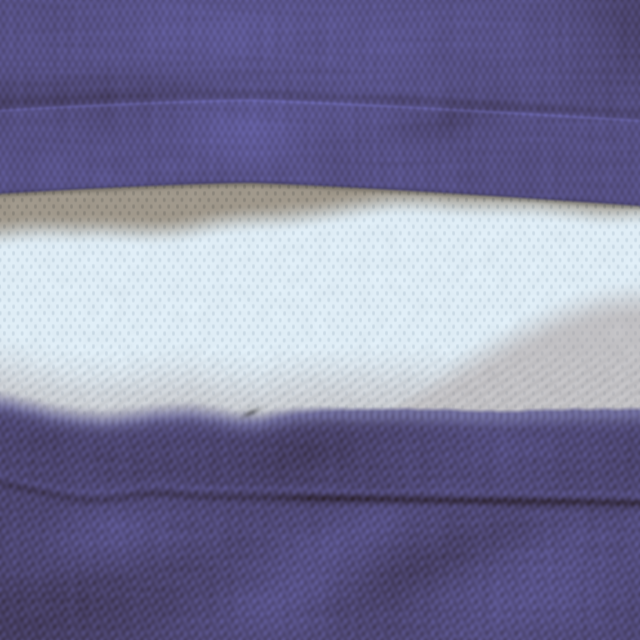
Give the GLSL for this texture, as a WebGL 1 fragment shader.

```glsl
precision highp float;
uniform vec2 u_resolution;

const vec3 PURPLE_DARK = vec3(0.265, 0.235, 0.375);
const vec3 PURPLE_LIT = vec3(0.365, 0.345, 0.580);
const vec3 LAVENDER = vec3(0.49, 0.49, 0.68);
const vec3 LINING = vec3(0.875, 0.930, 0.965);
const vec3 LINING_GREY = vec3(0.745, 0.735, 0.745);
const vec3 LINING_TAN = vec3(0.615, 0.580, 0.525);

vec2 hashGradient(vec2 cell) {
  vec2 h = vec2(dot(cell, vec2(127.1, 311.7)), dot(cell, vec2(269.5, 183.3)));
  return 2.0 * fract(sin(h) * 43758.5) - 1.0;
}

float gradientNoise(vec2 p) {
  vec2 i = floor(p);
  vec2 f = fract(p);
  vec2 w = f * f * (3.0 - 2.0 * f);
  float a = dot(hashGradient(i), f);
  float b = dot(hashGradient(i + vec2(1.0, 0.0)), f - vec2(1.0, 0.0));
  float c = dot(hashGradient(i + vec2(0.0, 1.0)), f - vec2(0.0, 1.0));
  float d = dot(hashGradient(i + 1.0), f - 1.0);
  return mix(mix(a, b, w.x), mix(c, d, w.x), w.y);
}

float bump(float x, float centre, float width) {
  float t = (x - centre) / width;
  return exp(-t * t);
}

float blob(vec2 p, vec2 centre, vec2 radius, float slope) {
  vec2 d = p - centre;
  d.y -= slope * d.x;
  d /= radius;
  return exp(-dot(d, d));
}

// Arched hem: peaks at x = 0.39 and falls to each side
float archedEdge(float x, float peak, float leftDrop, float rightDrop) {
  float left = max(0.39 - x, 0.0) / 0.39;
  float right = max(x - 0.39, 0.0) / 0.61;
  return peak - leftDrop * pow(left, 1.4) - rightDrop * pow(right, 1.2);
}

float lowerLip(float x) {
  return 0.361 + 0.018 * bump(x, -0.02, 0.07) - 0.012 * bump(x, 0.16, 0.08)
    - 0.013 * bump(x, 0.39, 0.06) - 0.004 * bump(x, 0.78, 0.07);
}

float lowerCrease(float x) {
  return 0.232 - 0.015 * x + 0.017 * bump(x, -0.02, 0.07)
    - 0.008 * bump(x, 0.14, 0.06) + 0.004 * bump(x, 0.25, 0.04);
}

// Staggered thread crossings, roughly -1 in the holes to 1 on the threads
float weave(vec2 p, vec2 count) {
  vec2 q = p * count * 6.28319;
  q += 0.7 * vec2(gradientNoise(p * 17.0), gradientNoise(p * 17.0 + 40.0));
  return 0.5 * (cos(q.x + 0.5 * q.y) + cos(q.x - 0.5 * q.y));
}

float twill(vec2 p, float count) {
  return sin(6.28319 * count * (p.y - 0.62 * p.x) + 1.5 * gradientNoise(p * 9.0));
}

// Brightness of the outer cloth from its soft folds
float foldLight(vec2 p, float upper) {
  float top = 0.72 + 0.35 * blob(p, vec2(0.38, 0.79), vec2(0.09, 0.06), 0.0)
    + 0.22 * blob(p, vec2(0.42, 0.95), vec2(0.25, 0.06), 0.0)
    - 0.40 * blob(p, vec2(0.70, 0.81), vec2(0.07, 0.025), 0.2)
    - 0.45 * blob(p, vec2(1.0, 0.97), vec2(0.10, 0.12), 0.0)
    - 0.30 * blob(p, vec2(0.08, 0.86), vec2(0.22, 0.025), 0.05);
  float bottom = 0.36 + 0.38 * blob(p, vec2(0.18, 0.165), vec2(0.13, 0.05), 0.2)
    + 0.42 * blob(p, vec2(0.46, 0.07), vec2(0.12, 0.07), 0.4)
    + 0.40 * blob(p, vec2(0.85, 0.09), vec2(0.18, 0.10), 0.3)
    + 0.28 * blob(p, vec2(0.58, 0.18), vec2(0.09, 0.04), 0.3)
    + 0.25 * blob(p, vec2(0.82, 0.30), vec2(0.12, 0.05), 0.0)
    - 0.32 * blob(p, vec2(0.68, 0.12), vec2(0.14, 0.035), 0.4)
    - 0.30 * blob(p, vec2(0.45, 0.29), vec2(0.10, 0.05), 0.3)
    - 0.25 * blob(p, vec2(0.05, 0.04), vec2(0.22, 0.08), 0.2);
  return mix(bottom, top, upper) + 0.20 * gradientNoise(p * vec2(6.0, 9.0));
}

vec3 outerCloth(vec2 p, float lip) {
  float upper = step(0.5, p.y);
  float light = foldLight(p, upper);
  float fromSeam = p.y - archedEdge(p.x, 0.844, 0.016, 0.032);
  float fromCrease = p.y - lowerCrease(p.x);
  light += 0.50 * bump(fromSeam, -0.001, 0.003) - 0.35 * bump(fromSeam, 0.010, 0.009);
  float creaseDepth = mix(0.45, 0.95, smoothstep(0.40, 0.50, p.x));
  light -= creaseDepth * bump(fromCrease, -0.003, 0.007);
  light += 0.22 * bump(fromCrease, 0.009, 0.006);
  // Slubs run along both thread directions
  float slubs = gradientNoise(p * vec2(110.0, 9.0)) + gradientNoise(p * vec2(9.0, 120.0));
  light += 0.22 * slubs + 0.22 * weave(p, vec2(88.0, 100.0));
  light += 0.12 * twill(p, 68.0) * (1.0 - upper);
  vec3 cloth = mix(PURPLE_DARK, PURPLE_LIT, light);
  float rim = bump(p.y - lip, -0.006, 0.016) * (1.0 - upper);
  return mix(cloth, LAVENDER, rim * (0.65 + 0.12 * sin(p.x * 560.0)));
}

vec3 innerCloth(vec2 p, float lip) {
  float shadowEnd = mix(0.632, 0.676, smoothstep(0.18, 0.66, p.x))
    - 0.012 * smoothstep(0.72, 1.0, p.x);
  float wobble = 0.012 * gradientNoise(p * vec2(9.0, 4.0));
  float tan1 = smoothstep(-0.022, 0.030, p.y - shadowEnd + wobble);
  float sideLine = 0.365 + 0.17 * smoothstep(0.52, 1.0, p.x);
  float side = smoothstep(0.035, -0.035, p.y - sideLine) * smoothstep(0.50, 0.64, p.x);
  float base = smoothstep(0.11, 0.0, p.y - lip) * 0.65;
  float grey = max(side * 0.9, base);
  vec3 cloth = mix(LINING, LINING_GREY, grey);
  cloth = mix(cloth, LINING_TAN, tan1 * 0.95);
  float holes = smoothstep(0.1, 1.0, -weave(p, vec2(72.0, 96.0)));
  float ridges = twill(p, 62.0) * smoothstep(0.49, 0.40, p.y);
  cloth -= vec3(0.085, 0.075, 0.065) * holes * (1.0 - 0.5 * grey);
  return cloth + 0.020 * ridges + 0.022 * gradientNoise(p * 45.0);
}

void main() {
  vec2 p = gl_FragCoord.xy / u_resolution;
  float lip = lowerLip(p.x) + 0.0025 * gradientNoise(p * vec2(45.0, 5.0));
  float hem = archedEdge(p.x, 0.714, 0.017, 0.036);
  float blur = mix(0.018, 0.005, smoothstep(0.30, 0.58, p.x));
  float opening = smoothstep(-blur, blur, p.y - lip) * smoothstep(-0.003, 0.003, hem - p.y);
  vec3 color = mix(outerCloth(p, lip), innerCloth(p, lip), opening);

  // Contact shadow below the hem and the small pucker on the lip
  color *= 1.0 - 0.20 * bump(p.y - hem, -0.001, 0.005);
  color *= 1.0 - 0.35 * blob(p, vec2(0.392, 0.355), vec2(0.012, 0.005), 0.4);
  gl_FragColor = vec4(clamp(color, 0.0, 1.0), 1.0);
}
```
